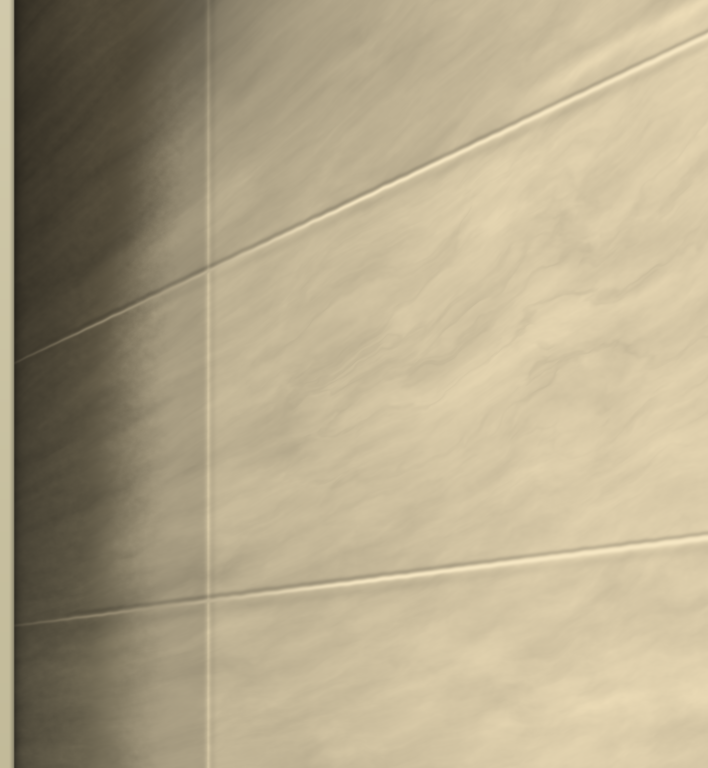
This texture is drawn by a Shadertoy shader. Its source:

```glsl
// A stone-tiled wall in warm raking light, with a soft shadow down its left side.
// Converging tile rows come from one perspective coordinate, which also steers
// the layered gradient noise of the veins; seams and shadow edge are smooth bands.

vec2 hashGradient(vec2 cell) {
    vec2 h = vec2(dot(cell, vec2(127.1, 311.7)), dot(cell, vec2(269.5, 183.3)));
    return fract(sin(h) * 43758.5) * 2.0 - 1.0;
}

float gradientNoise(vec2 p) {
    vec2 i = floor(p), f = fract(p);
    vec2 u = f * f * f * (f * (f * 6.0 - 15.0) + 10.0);
    vec2 e = vec2(0.0, 1.0);
    float low = mix(dot(hashGradient(i), f),
                    dot(hashGradient(i + e.yx), f - e.yx), u.x);
    float high = mix(dot(hashGradient(i + e), f - e),
                     dot(hashGradient(i + 1.0), f - 1.0), u.x);
    return mix(low, high, u.y);
}

float fbm(vec2 p) {
    float sum = 0.0, amplitude = 0.5;
    for (int octave = 0; octave < 5; octave++) {
        sum += amplitude * gradientNoise(p);
        p = mat2(1.9, 0.4, -0.4, 1.9) * p + 7.3;
        amplitude *= 0.52;
    }
    return sum;
}

// Soft line of the given half width around zero distance
float band(float distance, float halfWidth) {
    return exp(-distance * distance / (halfWidth * halfWidth));
}

void mainImage(out vec4 fragColor, in vec2 fragCoord) {
    vec2 uv = fragCoord / iResolution.xy;
    float pixel = 1.0 / iResolution.y;

    // Row coordinate: 0 on the lower seam, 0.429 on the upper one
    float across = uv.x - 0.293;
    float spread = 1.0 + 0.742 * across;
    float row = (uv.y - 0.217 - 0.1165 * across) / spread;

    // Veins and clouds drawn out along the rows, tilted a little more steeply
    vec2 stone = vec2(uv.x, row - 0.2 * across);
    vec2 warp = vec2(fbm(stone * vec2(5.0, 9.0)), fbm(stone * vec2(6.0, 8.0) + 31.0));
    float clouds = fbm(stone * vec2(4.0, 13.0) + warp * 0.8);
    float streaks = fbm(stone * vec2(11.0, 42.0) + warp * 1.5 + 12.0);
    float grain = fbm(uv * vec2(75.0, 85.0));
    float vein = band(fbm(stone * vec2(3.5, 15.0) + warp + 4.0), 0.035);

    // Lit wall, brighter to the right and greyer in the upper row
    vec3 wall = mix(vec3(0.75, 0.70, 0.58), vec3(0.86, 0.80, 0.665),
                    smoothstep(0.22, 0.88, uv.x));
    float upperRow = smoothstep(-0.003, 0.003, row - 0.429);
    wall *= 1.0 - 0.06 * upperRow;
    wall *= 1.0 - 0.36 * smoothstep(0.72, 1.05, uv.y) * exp(-max(across, 0.0) * 7.0);
    wall *= 1.0 - 0.05 * band(row - 0.02, 0.06) * (1.0 - uv.x);
    float veinArea = smoothstep(0.3, 0.5, uv.x) * band(row - 0.23, 0.16);
    wall *= 1.0 + 0.15 * clouds + 0.12 * streaks + 0.02 * grain - 0.035 * vein * veinArea;

    // Pale wedge of light spreading above the upper seam
    float wedgeLine = uv.y - 0.878 - 0.50 * (uv.x - 0.75);
    float wedge = smoothstep(0.025, -0.012, wedgeLine) * smoothstep(0.62, 0.9, uv.x);
    wall *= 1.0 + upperRow * (0.07 * wedge
          + 0.09 * band(wedgeLine, 0.012) * smoothstep(0.66, 0.92, uv.x));

    // Shadow with a ragged edge, deeper and wider toward the top
    float edge = mix(0.192, 0.252, smoothstep(0.45, 1.0, uv.y));
    edge += 0.025 * fbm(uv * vec2(6.0, 9.0)) + 0.03 * grain;
    float lit = smoothstep(edge - 0.075, edge + 0.055, uv.x);
    vec3 shade = mix(vec3(0.37, 0.345, 0.275), vec3(0.265, 0.24, 0.185),
                     smoothstep(0.0, 0.85, uv.y));
    shade *= 0.88 + 0.32 * smoothstep(0.02, 0.17, uv.x);
    shade *= 1.0 + 0.25 * clouds + 0.15 * streaks + 0.12 * grain;
    wall *= 1.0 - 0.12 * smoothstep(0.002, -0.002, across);
    vec3 color = mix(shade, wall, lit);

    // Vertical joint: pale ridge with a faint dark flank
    float ridge = band(across, 0.0025 + pixel);
    color *= 1.0 + (0.11 + 0.05 * grain) * ridge - 0.05 * band(across - 0.007, 0.005);

    // Two row seams: a bright lip under a thin dark groove
    for (int seam = 0; seam < 2; seam++) {
        float offset = (row - 0.429 * float(seam)) * spread;
        float halfWidth = 0.0014 + 0.0024 * uv.x + 0.4 * pixel;
        offset += 0.0015 * gradientNoise(vec2(uv.x * 60.0, float(seam) * 9.0));
        float reach = smoothstep(0.02, 0.16, uv.x);
        color *= 1.0 - 0.16 * reach * band(offset - 0.006, 0.0035);
        color *= 1.0 - 0.05 * reach * band(offset + 0.012, 0.007);
        vec3 lip = mix(vec3(0.53, 0.49, 0.40), vec3(0.97, 0.91, 0.77),
                       smoothstep(0.05, 0.55, uv.x));
        color = mix(color, lip, band(offset, halfWidth) * mix(0.3, 0.92, reach));
    }

    // Pale strip at the far left and its dark contact line
    color *= 1.0 - 0.4 * exp(-max(uv.x - 0.02, 0.0) * 130.0);
    vec3 strip = mix(vec3(0.76, 0.73, 0.60), vec3(0.82, 0.79, 0.67), uv.y);
    strip *= 1.0 - 0.25 * smoothstep(0.012, 0.021, uv.x);
    color = mix(strip, color, smoothstep(0.0185, 0.0215, uv.x));

    fragColor = vec4(clamp(color, 0.0, 1.0), 1.0);
}
```
